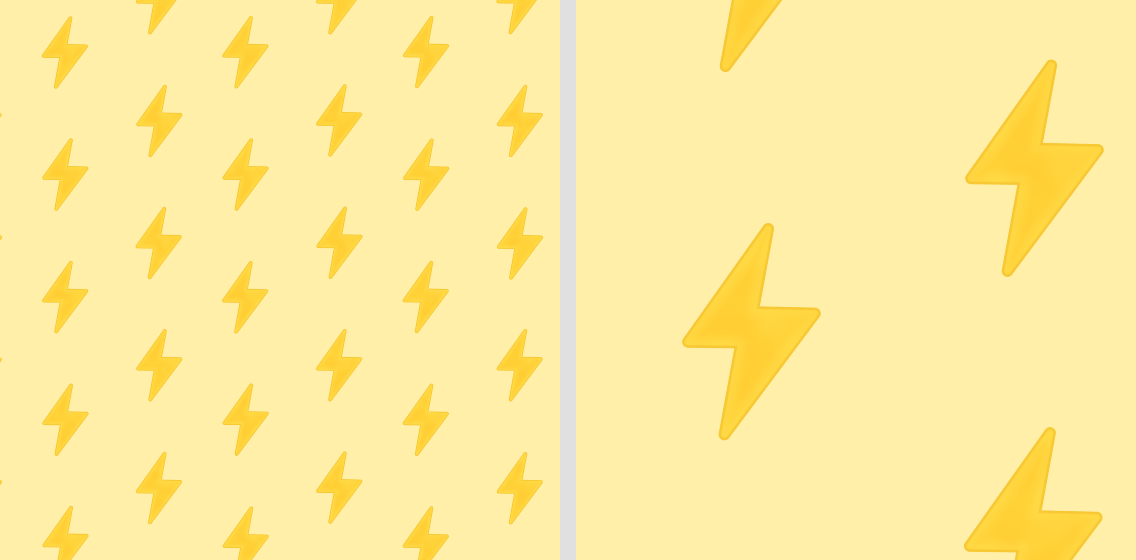
Left: the whole. Right: its middle third, enlarged.
This pattern is drawn by a Shadertoy shader. Its source:

```glsl
// Rounded lightning bolts in staggered columns on a pale cream ground.
// Two interleaved lattices repeat one polygon distance field; the distance
// shades a thin amber rim, a lighter inner band and a warm mottled core.

#define PERIOD vec2(0.3220, 0.21875)       // spacing within one lattice
#define ORIGIN_A vec2(0.1163, 0.9069)      // one bolt centre per lattice
#define ORIGIN_B vec2(0.2839, 0.7852)
#define UNIT (1.0 / 1152.0)                // canvas size of one outline unit
#define ROUNDING 4.0                       // corner radius, outline units
#define RIM_WIDTH 1.7
#define JITTER 0.0008                      // placement wobble
#define MOTTLE 0.022                       // tone variation inside a bolt
#define GROUND vec3(1.0, 0.937, 0.66)
#define CORE vec3(1.0, 0.815, 0.21)
#define BAND vec3(1.0, 0.845, 0.26)
#define RIM vec3(0.965, 0.775, 0.19)

// Integer hash to two values in 0..1
vec2 hash2(vec2 cell) {
    uvec2 n = uvec2(ivec2(cell) + 1024) * uvec2(1597u, 3571u);
    uint h = (n.x ^ n.y) * 2654435769u;
    h = (h ^ (h >> 15)) * 2246822519u;
    h ^= h >> 13;
    return vec2(h & 65535u, h >> 16) / 65535.0;
}

float valueNoise(vec2 p) {
    vec2 i = floor(p), f = fract(p);
    f = f * f * (3.0 - 2.0 * f);
    float low = mix(hash2(i).x, hash2(i + vec2(1, 0)).x, f.x);
    float high = mix(hash2(i + vec2(0, 1)).x, hash2(i + vec2(1, 1)).x, f.x);
    return mix(low, high, f.y);
}

// Signed distance to the rounded six-corner bolt, in outline units
float boltDistance(vec2 p) {
    const vec2 corner[6] = vec2[6](
        vec2(11.5, 70.0), vec2(1.0, 13.0), vec2(43.5, 12.0),
        vec2(-18.5, -71.0), vec2(-7.0, -8.0), vec2(-43.5, -7.5));
    float nearest = 1e9, side = 1.0;
    for (int i = 0, j = 5; i < 6; j = i, i++) {
        vec2 edge = corner[j] - corner[i], w = p - corner[i];
        vec2 gap = w - edge * clamp(dot(w, edge) / dot(edge, edge), 0.0, 1.0);
        nearest = min(nearest, dot(gap, gap));
        bvec3 crossing = bvec3(p.y >= corner[i].y, p.y < corner[j].y,
                               edge.x * w.y > edge.y * w.x);
        if (all(crossing) || all(not(crossing))) side = -side;
    }
    return side * sqrt(nearest) - ROUNDING;
}

// Rim, band and core from depth, plus a soft light on the right arm
vec3 boltColour(vec2 p, float d, vec2 seed) {
    vec3 colour = mix(BAND, CORE, smoothstep(2.0, 12.0, -d));
    float armLight = exp(-dot(p - vec2(18, 9), p - vec2(18, 9)) / 260.0);
    colour = mix(colour, BAND, 0.6 * armLight);
    float tone = valueNoise(p / 15.0 + seed * 40.0) - 0.5;
    colour += MOTTLE * tone * vec3(0.1, 1.0, 1.2);
    float rim = 1.0 - smoothstep(0.4, 1.0, -d / (RIM_WIDTH * 1.5));
    return mix(colour, RIM, 0.85 * rim);
}

void mainImage(out vec4 fragColor, in vec2 fragCoord) {
    vec2 uv = fragCoord / iResolution.y;
    float pixel = 1.0 / (iResolution.y * UNIT);
    vec3 colour = GROUND;

    for (int lattice = 0; lattice < 2; lattice++) {
        vec2 grid = (uv - (lattice == 0 ? ORIGIN_A : ORIGIN_B)) / PERIOD;
        vec2 cell = floor(grid + 0.5);
        vec2 seed = hash2(cell + float(lattice) * vec2(37, 61));
        vec2 p = ((grid - cell) * PERIOD - JITTER * (2.0 * seed - 1.0)) / UNIT;
        float d = boltDistance(p);
        float cover = 1.0 - smoothstep(-0.6 * pixel, 0.6 * pixel, d);
        colour = mix(colour, boltColour(p, d, seed), cover);
    }
    fragColor = vec4(colour, 1.0);
}
```
